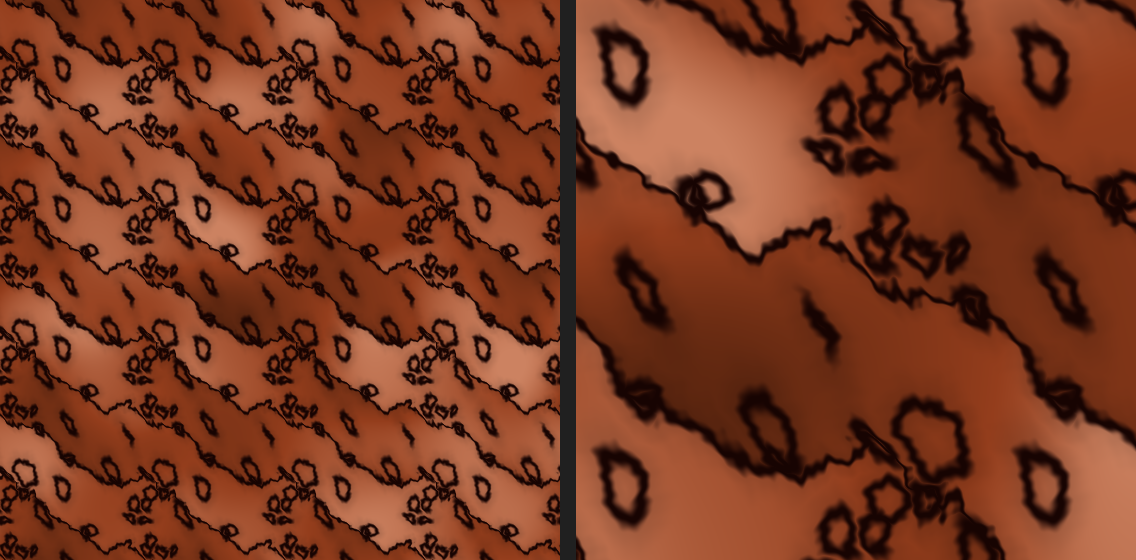
Left, the full canvas; right, a detail of the centre.
Give the GLSL for this pattern, as a Shadertoy shader.

```glsl
const float PI = 3.14159265;
const float TAU = 6.2831853;
const float REPEATS = 4.0;

// center.xy and radii.zw of the closed loops inside one repeat
const vec4 LOOPS[9] = vec4[9](
    vec4(0.185, 0.375, 0.065, 0.100), vec4(0.440, 0.480, 0.042, 0.080),
    vec4(0.070, 0.520, 0.045, 0.045), vec4(0.640, 0.800, 0.040, 0.036),
    vec4(0.495, 0.020, 0.025, 0.075), vec4(0.310, 0.680, 0.035, 0.090),
    vec4(0.800, 0.355, 0.040, 0.090), vec4(0.030, 0.720, 0.035, 0.016),
    vec4(0.910, 0.120, 0.006, 0.030));

vec3 hash(vec2 p) {
    vec3 h = fract(p.xyx * vec3(0.1031, 0.1030, 0.0973));
    h += dot(h, h.yxz + 33.33);
    return fract((h.xxy + h.yzz) * h.zyx);
}

// Bump of height 1 at x = 0, repeating every 2 units
float bump(float x, float sharpness) {
    return exp(-sharpness * (1.0 - cos(PI * x)));
}

// Column of each repeat where the veins break up
float clusterMask(float x) {
    return pow(0.5 + 0.5 * cos(TAU * (x - 0.12)), 3.0);
}

// Layered sines, periodic in one unit
vec2 ripple(vec2 p) {
    vec2 w = vec2(0.0);
    float freq = 3.0, amp = 1.0;
    for (int i = 0; i < 4; i++) {
        vec2 phase = freq * p.yx + float(i) * vec2(2.0, -3.0) * p;
        w += amp * sin(TAU * phase + 1.2 * w.yx + vec2(0.7, 2.9) * freq);
        freq = 2.0 * freq + 1.0;
        amp *= 0.55;
    }
    return w;
}

// Height of the vein above its slanted axis
float veinOffset(float x) {
    return 0.5 + 0.06 * cos(TAU * (x - 0.7))
        - 0.09 * bump(x - 0.88, 30.0) - 0.10 * bump(x - 0.05, 28.0);
}

// x: distance to nearest vein, y: its index, z: index of the vein above
vec3 veins(vec2 p) {
    vec3 result = vec3(9.0, 0.0, 0.0);
    float nearestAbove = 9.0;
    for (int i = 0; i < 2; i++) {
        float k = float(i);
        float d = p.y - 0.5 * (p.x + k) - veinOffset(p.x + k);
        float gap = abs(d - round(d));
        if (gap < result.x) result.xy = vec2(gap, k);
        if (fract(d) < nearestAbove) {
            nearestAbove = fract(d);
            result.z = k;
        }
    }
    return result;
}

float ellipseLine(vec2 p, vec2 radii, float tilt) {
    vec2 axis = vec2(sin(tilt), cos(tilt));
    vec2 local = vec2(dot(p, vec2(axis.y, -axis.x)), dot(p, axis));
    return abs(length(local / radii) - 1.0) * min(radii.x, radii.y);
}

float loopLines(vec2 p) {
    float d = 9.0;
    for (int i = 0; i < 9; i++) {
        vec2 q = p - LOOPS[i].xy;
        d = min(d, ellipseLine(q - round(q), LOOPS[i].zw, 0.4));
    }
    return d;
}

// Small cellular rings, gathered in the cluster column and along the veins
float scatteredRings(vec2 p, float cells) {
    vec2 base = floor(p * cells);
    float d = 9.0;
    for (int y = -1; y <= 1; y++)
    for (int x = -1; x <= 1; x++) {
        vec2 cell = base + vec2(x, y);
        vec3 h = hash(mod(cell, cells) + 17.0);
        vec2 center = cell + 0.2 + 0.6 * h.xy;
        float radius = mix(0.18, 0.42, h.x) / cells;
        float nearVein = 1.0 - smoothstep(0.03, 0.09, veins(center / cells).x);
        float chance = 0.35 * clusterMask(center.x / cells) + 0.4 * nearVein;
        if (h.z < chance) d = min(d, ellipseLine(p - center / cells, radius * vec2(0.75, 1.25), 0.6));
    }
    return d;
}

// Smoothly blended cell values, wrapping after period cells
float softCells(vec2 p, float period) {
    vec2 base = floor(p);
    vec2 sum = vec2(0.0);
    for (int y = -2; y <= 2; y++)
    for (int x = -2; x <= 2; x++) {
        vec2 cell = base + vec2(x, y);
        vec3 h = hash(mod(cell, period));
        vec2 toCell = cell + 0.25 + 0.5 * h.xy - p;
        sum += vec2(h.z, 1.0) * exp(-3.0 * dot(toCell, toCell));
    }
    return sum.x / sum.y;
}

vec3 rust(float tone) {
    vec3 low = mix(vec3(0.32, 0.13, 0.05), vec3(0.58, 0.24, 0.11), clamp(tone * 2.0, 0.0, 1.0));
    return mix(low, vec3(0.80, 0.51, 0.38), clamp(tone * 2.0 - 1.0, 0.0, 1.0));
}

void mainImage(out vec4 fragColor, in vec2 fragCoord) {
    vec2 uv = fragCoord / iResolution.xy;
    vec2 p = vec2(uv.x, 1.0 - uv.y) * REPEATS;
    vec2 warp = (0.019 + 0.009 * clusterMask(p.x)) * ripple(p);

    // Vein network, thicker along part of its course
    vec3 vein = veins(p + warp);
    float thickness = 1.0 + 0.9 * bump(p.x + vein.y - 1.55, 5.0);
    float lines = min(loopLines(p + 0.5 * warp), scatteredRings(p + 0.6 * warp, 9.0));
    float d = min(vein.x / thickness, lines);

    // Soft colour of the bands, different in every repeat
    float course = p.x + vein.z;
    float cloud = softCells(p * 2.0 + vein.z * vec2(3.0, 5.0), REPEATS * 2.0);
    float tone = 0.58 + 0.19 * cos(PI * (course - 1.6)) + 0.75 * (cloud - 0.5);

    vec3 color = rust(tone) * mix(0.88, 1.0, smoothstep(0.0, 0.07, d));
    color = mix(vec3(0.09, 0.015, 0.008), color, smoothstep(0.002, 0.021, d));
    fragColor = vec4(color, 1.0);
}
```
